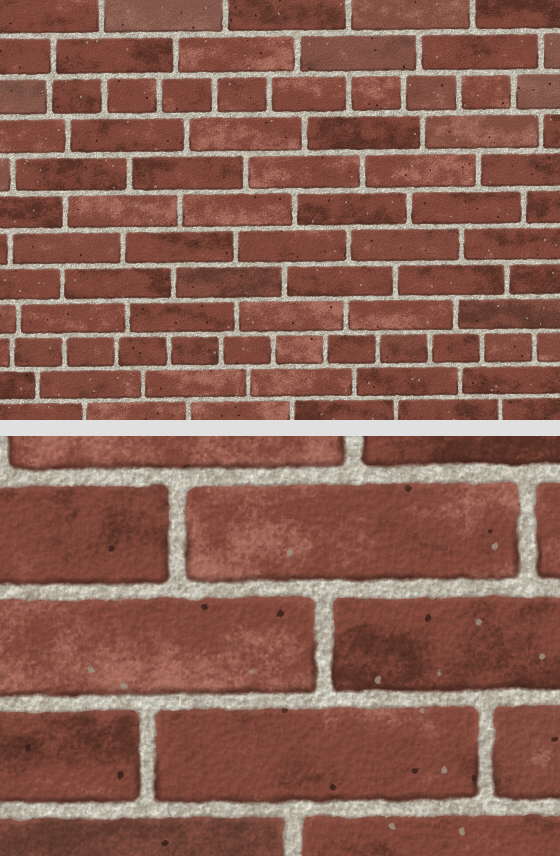
Top: the whole. Bottom: its middle third, enlarged.
A Shadertoy shader for this texture:

```glsl
const vec3 BRICK = vec3(0.50, 0.28, 0.23);
const vec3 BRICK_LIGHT = vec3(0.66, 0.43, 0.37);
const vec3 BRICK_DARK = vec3(0.34, 0.19, 0.15);
const vec3 BRICK_WORN = vec3(0.52, 0.39, 0.34);
const vec3 MORTAR = vec3(0.82, 0.81, 0.76);
const vec3 MORTAR_DARK = vec3(0.62, 0.58, 0.52);

// Lengths are in canvas widths; the canvas is 1 by 0.75
const float CANVAS_HEIGHT = 0.75;
const float TILT = 0.010;
const float FIRST_JOINT = 0.0599;
const float ROW_PITCH = 0.0738;
const float ROW_SHRINK = 0.00086;
const float GAP = 0.078;            // half joint, as a share of row height
const float CORNER = 0.0045;
const float EDGE_WOBBLE = 0.0009;
const float SIZE_JITTER = 0.0011;
const float GRAIN_SCALE = 210.0;
const vec2 LIGHT_STEP = vec2(-0.0010, -0.0014);

// Position of one upright joint in each row, top to bottom
const float JOINT[12] = float[12](0.402, 0.531, 0.383, 0.544, 0.439, 0.526,
                                  0.421, 0.508, 0.423, 0.488, 0.444, 0.522);

float hash(vec2 p) {
    vec3 q = fract(vec3(p.xyx) * 0.1031);
    q += dot(q, q.yzx + 33.33);
    return fract((q.x + q.y) * q.z);
}

// Cellular noise: distance to the nearest point, and its random value
vec2 cellular(vec2 p) {
    vec2 base = floor(p), nearest = vec2(8.0, 0.0);
    for (int j = -1; j <= 1; j++)
    for (int i = -1; i <= 1; i++) {
        vec2 cell = base + vec2(i, j);
        vec2 point = cell + vec2(hash(cell), hash(cell + 57.0));
        float dist = length(point - p);
        if (dist < nearest.x) nearest = vec2(dist, hash(cell + 113.0));
    }
    return nearest;
}

// Layered, turned sines, about -1 to 1
float waves(vec2 p) {
    float sum = 0.0, amp = 0.5;
    for (int i = 0; i < 5; i++) {
        p = mat2(1.5, 1.1, -1.1, 1.5) * p + 2.7;
        sum += amp * sin(p.x + 1.4 * sin(p.y));
        amp *= 0.62;
    }
    return sum;
}

float grain(vec2 p) {
    return cellular(p * GRAIN_SCALE).x + 0.5 * cellular(p * GRAIN_SCALE * 2.3).x;
}

float roundedBox(vec2 p, vec2 halfSize, float radius) {
    vec2 q = abs(p) - halfSize + radius;
    return length(max(q, 0.0)) + min(max(q.x, q.y), 0.0) - radius;
}

void mainImage(out vec4 fragColor, in vec2 fragCoord) {
    vec2 p = fragCoord / iResolution.xy * vec2(1.0, CANVAS_HEIGHT);
    p.y = CANVAS_HEIGHT - p.y;
    float pixel = 1.0 / iResolution.x;

    // Rows, counted from the top, shrink steadily downward
    float drop = p.y + TILT * (p.x - 0.5) - FIRST_JOINT;
    float rowPos = 1.0 + (ROW_PITCH - sqrt(ROW_PITCH * ROW_PITCH - 4.0 * ROW_SHRINK * drop))
                   / (2.0 * ROW_SHRINK);
    float row = clamp(floor(rowPos), 0.0, 11.0);
    float rowHeight = ROW_PITCH - 2.0 * ROW_SHRINK * (row - 0.5);

    // Long stretchers, with short headers in every seventh row
    bool header = mod(row, 7.0) == 2.0;
    float pitch = header ? 0.0997 - 0.00072 * row : 0.2207 - 0.0032 * row;
    float x = p.x - JOINT[int(row)];
    if (row == 2.0) x -= clamp(p.x - 0.530, 0.0, 0.043); // one longer header
    float column = floor(x / pitch);
    vec2 local = vec2(fract(x / pitch) - 0.5, rowPos - row - 0.5) * vec2(pitch, rowHeight);
    vec2 id = vec2(column + 20.0, row + 3.0);

    // Brick outline with uneven edges
    vec2 halfSize = 0.5 * vec2(pitch, rowHeight) - GAP * rowHeight;
    halfSize -= SIZE_JITTER * (vec2(hash(id), hash(id + 31.0)) - 0.3);
    float edge = roundedBox(local, halfSize, CORNER)
               + EDGE_WOBBLE * (waves(p * 60.0) + 0.7 * waves(p * 170.0));
    float inside = smoothstep(pixel, -pixel, edge);

    float relief = grain(p) - grain(p + LIGHT_STEP);
    float fine = cellular(p * 480.0).y - 0.5;

    // Brick face: tint of its own, blotches and streaks
    float tone = 0.9 * (hash(id + 71.0) - 0.5) + 0.5 * waves(p * vec2(14.0, 26.0) + id * 3.0)
               + 0.25 * waves(p * 75.0) + 0.35 * fine;
    vec3 face = mix(BRICK, BRICK_LIGHT, smoothstep(0.10, 0.95, tone));
    face = mix(face, BRICK_DARK, smoothstep(0.10, 0.95, -tone));
    float worn = smoothstep(0.6, 1.0, hash(id + 17.0)) * (1.0 - p.y / CANVAS_HEIGHT);
    face = mix(face, BRICK_WORN, 0.75 * worn);
    face *= 1.0 + 0.16 * relief;

    // Pale specks and dark pits
    vec2 speck = cellular(p * 42.0 + 9.0);
    float spot = smoothstep(0.10, 0.05, speck.x + 0.04 * waves(p * 300.0));
    face = mix(face, MORTAR_DARK, 0.8 * spot * step(0.86, speck.y));
    face = mix(face, BRICK_DARK * 0.6, 0.8 * spot * step(speck.y, 0.14));

    // Lit upper rim, shaded lower rim
    float side = smoothstep(-0.5, 0.5, local.y / halfSize.y);
    float rim = smoothstep(-0.0045, -0.0005, edge) * (0.7 + 0.3 * waves(p * 90.0));
    face = mix(face, BRICK_LIGHT, 0.35 * rim * (1.0 - side));
    face = mix(face, BRICK_DARK * 0.7, 0.75 * rim * side);

    // Gritty mortar, darker against the bricks
    float grit = 0.4 + 0.3 * waves(p * 110.0) + 0.6 * fine;
    vec3 joint = mix(MORTAR, MORTAR_DARK, clamp(grit, 0.0, 1.0)) * (1.0 + 0.22 * relief);
    float contact = smoothstep(0.0024, 0.0, edge) * (0.35 + 0.35 * side);
    joint = mix(joint, BRICK_DARK, contact);

    fragColor = vec4(clamp(mix(joint, face, inside), 0.0, 1.0), 1.0);
}
```
